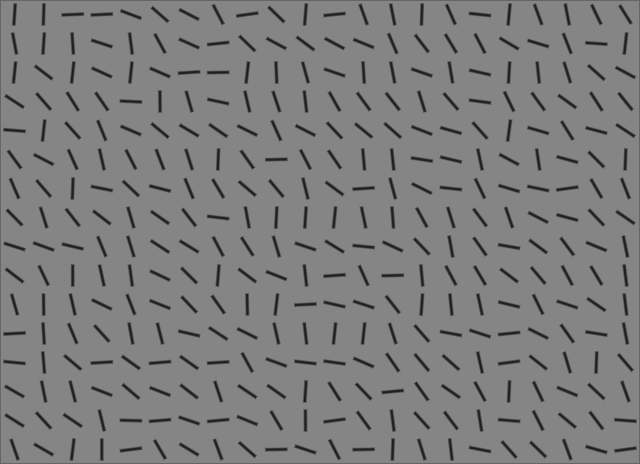
This pattern is drawn by a Shadertoy shader. Its source:

```glsl
const vec2 GRID = vec2(22.0, 16.0);
const vec3 GROUND = vec3(0.52);
const vec3 INK = vec3(0.125);
const vec3 FRAME = vec3(0.40);

float hash(vec2 p) {
    vec3 q = fract(vec3(p.xyx) * 0.1031);
    q += dot(q, q.yzx + 33.33);
    return fract((q.x + q.y) * q.z);
}

vec2 gradientAt(vec2 corner) {
    float turn = 6.2832 * hash(corner + 71.0);
    return vec2(cos(turn), sin(turn));
}

float gradientNoise(vec2 p) {
    vec2 i = floor(p), f = p - i;
    vec2 w = f * f * f * (f * (f * 6.0 - 15.0) + 10.0);
    vec2 e = vec2(1.0, 0.0);
    float a = dot(gradientAt(i), f);
    float b = dot(gradientAt(i + e.xy), f - e.xy);
    float c = dot(gradientAt(i + e.yx), f - e.yx);
    float d = dot(gradientAt(i + e.xx), f - e.xx);
    return mix(mix(a, b, w.x), mix(c, d, w.x), w.y);
}

// Loosely correlated tilt, from just above level to just past upright
float dashAngle(vec2 cell, float centre, float spread) {
    float phase = 1.3 * gradientNoise(cell * 0.37 + 5.3) + 0.65 * hash(cell + 13.0);
    float sway = 2.0 * abs(2.0 * fract(phase) - 1.0) - 1.0;
    return radians(centre + spread * sway);
}

vec2 rotate(vec2 p, float angle) {
    float c = cos(angle), s = sin(angle);
    return vec2(c * p.x + s * p.y, c * p.y - s * p.x);
}

float boxDistance(vec2 p, vec2 halfSize) {
    vec2 d = abs(p) - halfSize;
    return length(max(d, 0.0)) + min(max(d.x, d.y), 0.0);
}

float coverage(float dist, float softness) {
    return 1.0 - smoothstep(-softness, softness, dist);
}

void mainImage(out vec4 fragColor, in vec2 fragCoord) {
    vec2 p = fragCoord / iResolution.xy * GRID;
    float pixel = GRID.y / iResolution.y;
    float softness = max(0.04, 0.7 * pixel);

    // One tilted dash in each cell
    vec2 cell = floor(p);
    vec2 local = rotate(fract(p) - 0.5, dashAngle(cell, -45.0, 53.0));
    float dash = coverage(boxDistance(local, vec2(0.375, 0.05)), softness);

    // Hairline around the canvas
    vec2 toEdge = min(p, GRID - p);
    float frame = coverage(min(toEdge.x, toEdge.y) - 0.035, 0.5 * pixel);

    vec3 color = mix(GROUND, FRAME, frame);
    color = mix(color, INK, dash);
    fragColor = vec4(color, 1.0);
}
```
